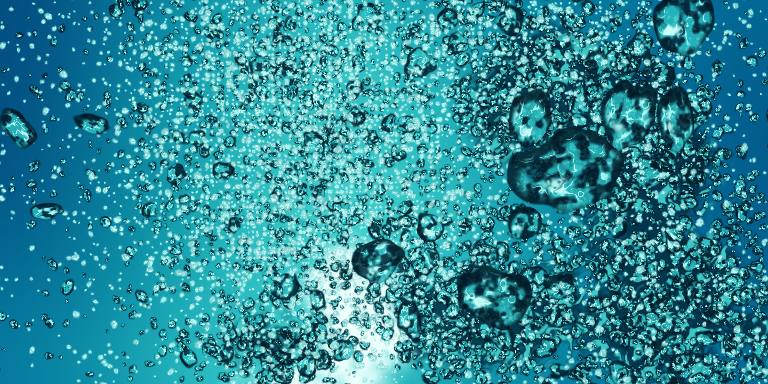
Write a WebGL 2 fragment shader that draws this texture.

```glsl
#version 300 es
precision highp float;
// Rising air bubbles seen underwater against a bright glow from the surface.
// A soft water gradient is covered by hashed swarms of bubbles at several
// scales, steered by density fields, then by a few large foreground bubbles.
uniform vec2 u_resolution;
out vec4 fragColor;

const vec3 DEEP = vec3(0.01, 0.20, 0.27);
const vec3 TEAL = vec3(0.06, 0.56, 0.61);
const vec3 AQUA = vec3(0.31, 0.79, 0.78);
const vec3 PALE = vec3(0.76, 1.0, 0.97);

// Ellipse (center, radii) with its tilt and the scaled distance to it
struct Bubble { vec4 shape; float tilt; float reach; };

vec3 hash3(vec2 p) {
  vec3 q = fract(p.xyx * vec3(0.1031, 0.1030, 0.0973));
  q += dot(q, q.yxz + 33.33);
  return fract((q.xxy + q.yzz) * q.zyx);
}

float noise(vec2 p) {
  vec2 i = floor(p), f = fract(p);
  f = f * f * (3.0 - 2.0 * f);
  return mix(mix(hash3(i).x, hash3(i + vec2(1, 0)).x, f.x),
             mix(hash3(i + vec2(0, 1)).x, hash3(i + vec2(1, 1)).x, f.x), f.y);
}

float fbm(vec2 p) { return 0.65 * noise(p) + 0.35 * noise(p * 2.3 + 7.3); }

float blob(vec2 p, float x, float y, float rx, float ry) {
  vec2 q = (p - vec2(x, y)) / vec2(rx, ry);
  return exp(-dot(q, q));
}

// Density of the fine, sparkling froth
float froth(vec2 p) {
  return clamp(blob(p, 0.78, 0.76, 0.43, 0.42) + 0.7 * blob(p, 0.85, 0.35, 0.36, 0.22)
    + 0.4 * blob(p, 1.5, 0.95, 0.45, 0.15), 0.0, 1.0);
}

// Density of the dark, crowded bubble clusters
float cluster(vec2 p) {
  return clamp(blob(p, 1.39, 0.75, 0.23, 0.23) + 0.9 * blob(p, 1.70, 0.60, 0.22, 0.22)
    + 0.9 * blob(p, 1.78, 0.16, 0.34, 0.25) + blob(p, 1.21, 0.18, 0.26, 0.17)
    + 0.8 * blob(p, 0.70, 0.10, 0.19, 0.12) + 0.6 * blob(p, 0.73, 0.82, 0.1, 0.1)
    + 0.7 * blob(p, 0.88, 0.64, 0.12, 0.06), 0.0, 1.0);
}

vec3 water(vec2 p) {
  vec3 col = mix(vec3(0.02, 0.46, 0.59), vec3(0.01, 0.31, 0.49),
    smoothstep(0.0, 0.7, p.y) * smoothstep(0.6, 0.05, p.x) + 0.5 * blob(p, 2.0, 0.6, 0.3, 0.5));
  col = mix(col, TEAL, blob(p, 0.83, 0.45, 0.64, 0.8));
  col = mix(col, AQUA, 0.85 * blob(p, 0.93, 0.38, 0.40, 0.34));
  col = mix(col, AQUA, 0.70 * blob(p, 0.72, 0.02, 0.42, 0.25));
  return mix(col, AQUA, 0.65 * blob(p, 0.88, 0.82, 0.38, 0.35));
}

// Keeps whichever ellipse lies closest to p
void nearer(inout Bubble best, vec2 p, vec4 shape, float tilt) {
  float s = sin(tilt), c = cos(tilt), reach = length(mat2(c, -s, s, c) * (p - shape.xy) / shape.zw);
  if (reach < best.reach) best = Bubble(shape, tilt, reach);
}

// Wobbly ellipse: dark rim, creased interior, glint facing the glow
vec3 shade(vec3 col, vec2 p, Bubble b, float shine) {
  vec2 center = b.shape.xy;
  float small = min(b.shape.z, b.shape.w), s = sin(b.tilt), c = cos(b.tilt);
  mat2 turn = mat2(c, -s, s, c);
  vec2 q = turn * (p - center) / b.shape.zw;
  float d = length(q) + 0.45 * (noise(q * 1.5 + center * 41.0) - 0.5);
  float soft = min(1.0 / (u_resolution.y * small), 0.6);
  float mask = 1.0 - smoothstep(1.0 - soft, 1.0 + soft, d);
  float swirl = fbm(q * (1.8 + 22.0 * small) + center * 57.0);
  float crease = abs(2.0 * noise(q * (1.5 + 30.0 * small) + swirl * 3.0 + center * 31.0) - 1.0);
  vec3 inside = mix(DEEP * 0.8, mix(TEAL, AQUA, 0.65), smoothstep(0.32, 0.58, swirl));
  inside = mix(inside, col, 0.15);
  inside = mix(inside, DEEP * 0.7, 0.85 * smoothstep(0.68, 0.9, d + 0.2 * q.y));
  vec2 toGlow = turn * normalize(vec2(0.95, 0.05) - center + 0.001);
  float glint = smoothstep(0.4, 0.15, length((q - toGlow * 0.45) * vec2(0.8, 1.3)) + 0.25 * crease);
  glint += smoothstep(0.25, 0.05, crease) * smoothstep(0.42, 0.6, swirl) * smoothstep(0.95, 0.6, d);
  inside = mix(inside, PALE, clamp(0.85 * glint + shine, 0.0, 1.0));
  return mix(col, inside, mask * 0.95);
}

// Jittered grid of bubbles; share weights froth, cluster and open water
vec3 swarm(vec3 col, vec2 p, float count, vec3 share, float shine) {
  Bubble best = Bubble(vec4(9, 9, 0.1, 0.1), 0.0, 9.0);
  for (int k = 0; k < 4; k++) {
    vec2 id = floor(p * count - 0.5) + vec2(k % 2, k / 2);
    vec3 place = hash3(id + count * 7.0), form = hash3(id + count * 3.0 + 50.0);
    vec2 center = (id + 0.2 + 0.6 * place.xy) / count;
    vec2 radii = (0.2 + 0.34 * form.x * form.x) / count * vec2(1.1, 0.75 + 0.3 * form.y);
    if (place.z < dot(share, vec3(froth(center), cluster(center), 1.0)))
      nearer(best, p, vec4(center, radii), form.z * 6.3);
  }
  return shade(col, p, best, shine);
}

void main() {
  vec2 p = gl_FragCoord.xy / u_resolution.y;
  p.x += 1.0 - 0.5 * u_resolution.x / u_resolution.y;
  vec3 col = water(p);

  // Creased shadows of the clusters, then the ragged white glow
  float veil = fbm(p * 15.0), grain = fbm(p * 42.0 + veil * 4.0);
  float dark = smoothstep(0.42, 0.62, cluster(p) * (0.35 + 0.5 * veil + 0.5 * grain));
  col = mix(col, DEEP, 0.8 * dark);
  col = mix(col, AQUA, 0.9 * dark * smoothstep(0.52, 0.68, grain));
  float glow = blob(p, 0.91, 0.26, 0.12, 0.11) + 1.1 * blob(p, 0.96, 0.12, 0.1, 0.06)
    + 0.7 * blob(p, 0.83, 0.0, 0.25, 0.08);
  col = mix(col, vec3(0.88, 1.0, 0.98), smoothstep(0.2, 0.75, glow * (0.5 + veil)));

  // Swarms of dark bubbles and bright sparkles
  col = swarm(col, p, 48.0, vec3(0.60, 0.20, 0.04), 0.0);
  col = swarm(col, p, 75.0, vec3(0.75, 0.15, 0.05), 0.75);
  col = swarm(col, p, 34.0, vec3(0.36, 0.70, 0.05), 0.0);
  col = swarm(col, p, 21.0, vec3(0.08, 0.85, 0.04), 0.0);
  col = swarm(col, p, 14.0, vec3(0.0, 0.75, 0.01), 0.0);
  col = swarm(col, p, 27.0, vec3(0.10, 0.65, 0.02), 0.0);
  col = swarm(col, p, 53.0, vec3(0.50, 0.25, 0.02), 0.7);

  // Large bubbles: clustered ones, then lone ones in open water
  Bubble big = Bubble(vec4(1.477, 0.557, 0.135, 0.11), 0.25, 9.0);
  nearer(big, p, big.shape, big.tilt);
  nearer(big, p, vec4(1.38, 0.69, 0.05, 0.08), -0.2);
  nearer(big, p, vec4(1.635, 0.70, 0.065, 0.09), -0.3);
  nearer(big, p, vec4(1.76, 0.69, 0.05, 0.08), 0.1);
  nearer(big, p, vec4(0.98, 0.32, 0.065, 0.055), 0.4);
  nearer(big, p, vec4(1.068, 0.172, 0.03, 0.045), 0.0);
  nearer(big, p, vec4(1.367, 0.417, 0.042, 0.045), 0.0);
  nearer(big, p, vec4(1.287, 0.227, 0.092, 0.075), -0.2);
  nearer(big, p, vec4(1.78, 0.95, 0.078, 0.09), 0.1);
  nearer(big, p, vec4(0.045, 0.667, 0.058, 0.038), -0.8);
  nearer(big, p, vec4(0.12, 0.45, 0.042, 0.024), 0.1);
  nearer(big, p, vec4(0.24, 0.677, 0.043, 0.025), -0.3);
  nearer(big, p, vec4(0.58, 0.555, 0.03, 0.026), 0.0);
  col = shade(col, p, big, 0.0);
  // Contrast curve
  fragColor = vec4(mix(col, col * col * (3.0 - 2.0 * col), 0.5), 1.0);
}
```
